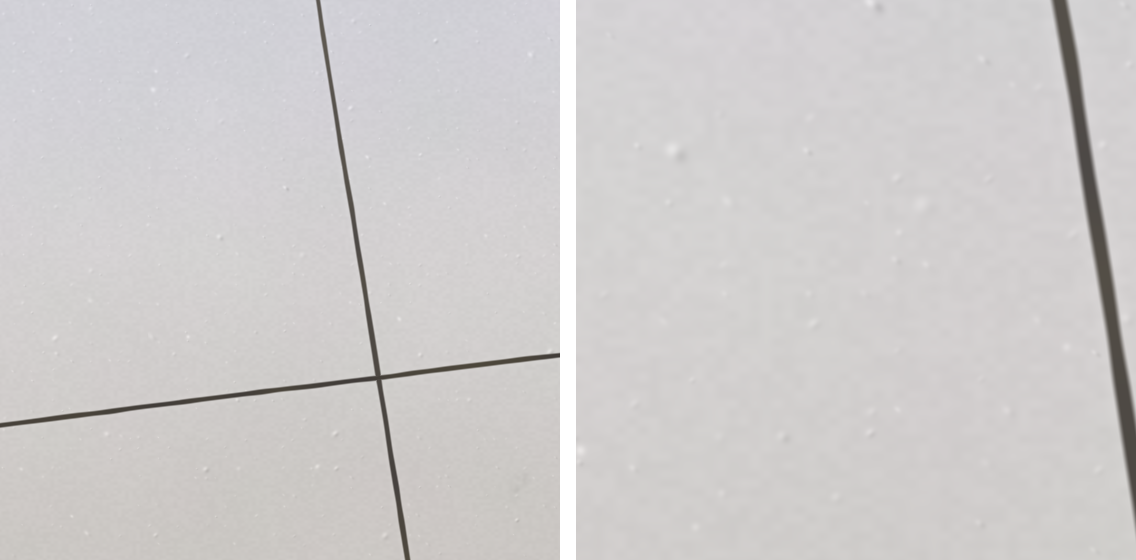
Left, the full canvas; right, a detail of the centre.
A WebGL 2 fragment shader for this texture:

```glsl
#version 300 es
precision highp float;

uniform vec2 u_resolution;
out vec4 fragColor;

float hash(vec2 p) {
    vec3 q = fract(p.xyx * vec3(0.1031, 0.1030, 0.0973));
    q += dot(q, q.yzx + 33.33);
    return fract((q.x + q.y) * q.z);
}

float noise(vec2 p) {
    vec2 i = floor(p), f = fract(p);
    f = f * f * (3.0 - 2.0 * f);
    return mix(mix(hash(i), hash(i + vec2(1, 0)), f.x),
               mix(hash(i + vec2(0, 1)), hash(i + vec2(1, 1)), f.x), f.y);
}

float fbm(vec2 p) {
    float sum = 0.0, amp = 0.5;
    for (int i = 0; i < 4; i++) {
        sum += amp * noise(p);
        p = mat2(1.6, 1.2, -1.2, 1.6) * p + 7.3;
        amp *= 0.5;
    }
    return sum;
}

// Small pits and bumps: a dark fleck with a lit side, one per chosen cell
float flecks(vec2 p, float cells, float density) {
    vec2 g = p * cells, id = floor(g);
    if (hash(id + 11.0) > density) return 0.0;
    vec2 d = fract(g) - 0.35 - 0.3 * vec2(hash(id + 3.0), hash(id + 29.0));
    d.x += d.y * (hash(id + 51.0) - 0.5);
    float size = mix(0.08, 0.17, hash(id + 71.0));
    float pit = exp(-dot(d, d) / (size * size));
    vec2 e = d + vec2(0.13, -0.1);
    float lit = exp(-dot(e, e) / (size * size));
    return (lit - pit * hash(id + 97.0)) * (0.4 + 0.6 * hash(id + 83.0));
}

void main() {
    vec2 p = gl_FragCoord.xy / u_resolution;
    float pixel = 1.0 / min(u_resolution.x, u_resolution.y);

    // Glaze: cool at the top, warm and slightly darker at the bottom
    vec3 warm = vec3(0.797, 0.782, 0.768);
    vec3 neutral = vec3(0.828, 0.818, 0.816);
    vec3 cool = vec3(0.822, 0.820, 0.845);
    vec3 color = mix(warm, neutral, smoothstep(0.0, 0.55, p.y));
    color = mix(color, cool, smoothstep(0.45, 1.0, p.y + 0.08 * (0.5 - p.x)));

    // Faint clouding, grain and surface flecks
    color += 0.022 * (fbm(p * 5.0 + 4.0) - 0.47);
    color += vec3(0.012, -0.004, 0.010) * (fbm(p * 9.0 + 31.0) - 0.47);
    color += 0.020 * (noise(p * vec2(150.0, 190.0)) - 0.5);
    color += 0.055 * flecks(p, 58.0, 0.13) + 0.10 * flecks(p + 5.0, 34.0, 0.06);

    // Scuff near the right edge
    vec2 scuff = mat2(0.8, 0.6, -0.6, 0.8) * (p - vec2(0.927, 0.134));
    color -= 0.06 * exp(-dot(scuff * vec2(90, 45), scuff * vec2(90, 45)))
           * noise(p * 130.0);

    // Skewed tile grid, each tile larger than the canvas
    vec2 q = p - vec2(0.676, 0.3255);
    vec2 grid = vec2(q.x + 0.161 * q.y, q.y - 0.125 * q.x) / vec2(1.013, 1.008);
    grid += 0.0016 * (vec2(noise(vec2(p.y * 16.0, 2.0)), noise(vec2(p.x * 16.0, 9.0))) - 0.5);
    vec2 joint = abs(grid - 1.6 * round(grid / 1.6));

    // Joint width and tone wander; the upright one thins toward the top
    vec2 halfWidth = vec2(mix(0.0049, 0.0037, p.y), 0.0043);
    halfWidth += 0.0009 * (vec2(noise(vec2(p.y * 30.0, 5.0)), noise(vec2(p.x * 30.0, 8.0))) - 0.5);
    float blur = max(0.0021, pixel);
    vec2 cover = 1.0 - smoothstep(halfWidth - blur, halfWidth + blur, joint);
    cover.x *= mix(0.98, 0.86, p.y);
    vec3 grout = vec3(0.27, 0.25, 0.225);
    grout += vec3(0.05, 0.045, 0.01) * (noise(p * 14.0) - 0.4);
    color += 0.012 * (1.0 - smoothstep(0.006, 0.014, min(joint.x, joint.y)));
    color = mix(color, grout, max(cover.x, cover.y));

    fragColor = vec4(color, 1.0);
}
```
